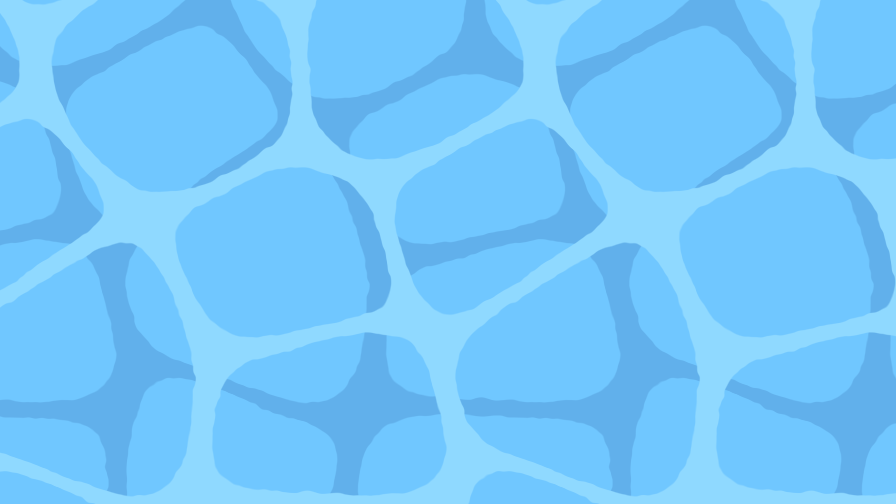
Give the GLSL for this texture, as a Shadertoy shader.

```glsl
#define BODY_COLOR vec3(0.44, 0.78, 1.00)
#define LIGHT_COLOR vec3(0.56, 0.85, 1.00)
#define SHADOW_COLOR vec3(0.38, 0.69, 0.92)
#define CELL_SIZE vec2(0.5, 0.3333)
#define SHADOW_OFFSET vec2(0.345, 0.185)
#define JITTER 0.55
#define SIZE_SPREAD 0.04
#define HALF_WIDTH 0.0155
#define ROUNDING 0.032
#define BEND 0.022
#define ROUGHNESS 0.0028
#define SEED 11.0

vec2 hash22(vec2 p) {
    vec3 q = fract(p.xyx * vec3(0.1031, 0.1030, 0.0973));
    q += dot(q, q.yzx + 33.33);
    return fract((q.xx + q.yz) * q.zy);
}

// Value noise in -1..1 that repeats once per unit of x
vec2 tiledNoise(vec2 p, float frequency) {
    p *= frequency;
    vec2 i = floor(p), f = fract(p);
    f = f * f * (3.0 - 2.0 * f);
    float x0 = mod(i.x, frequency), x1 = mod(i.x + 1.0, frequency);
    vec2 low = mix(hash22(vec2(x0, i.y)), hash22(vec2(x1, i.y)), f.x);
    vec2 high = mix(hash22(vec2(x0, i.y + 1.0)), hash22(vec2(x1, i.y + 1.0)), f.x);
    return 2.0 * mix(low, high, f.y) - 1.0;
}

// Cell centre in xy, size weight in z; rows are staggered
vec3 cellSite(vec2 id) {
    vec2 key = vec2(mod(id.x, 2.0), id.y) + SEED;
    vec2 shift = vec2(0.5 * mod(id.y, 2.0), 0.0) + JITTER * (hash22(key) - 0.5);
    return vec3((id + 0.5 + shift) * CELL_SIZE, SIZE_SPREAD * hash22(key + 17.0).x);
}

float powerDistance(vec2 p, vec3 site) {
    vec2 d = p - site.xy;
    return dot(d, d) - site.z;
}

// Distance to the cell border, with corners rounded by a soft minimum
float borderDistance(vec2 p) {
    vec2 base = floor(p / CELL_SIZE);
    vec3 owner = vec3(0.0);
    float nearest = 1e3;
    for (int y = -2; y <= 2; y++)
    for (int x = -2; x <= 2; x++) {
        vec3 site = cellSite(base + vec2(x, y));
        float d = powerDistance(p, site);
        if (d < nearest) {
            nearest = d;
            owner = site;
        }
    }
    float total = 0.0;
    for (int y = -2; y <= 2; y++)
    for (int x = -2; x <= 2; x++) {
        vec3 site = cellSite(base + vec2(x, y));
        float gap = distance(site.xy, owner.xy);
        if (gap > 0.001) {
            float d = (powerDistance(p, site) - nearest) / (2.0 * gap);
            total += exp(-d / ROUNDING);
        }
    }
    return -ROUNDING * log(total);
}

// Coverage of the bent, rough-edged net of ripples
float rippleNet(vec2 p, float pixel) {
    vec2 bent = p + BEND * tiledNoise(p, 4.0);
    bent += ROUGHNESS * (tiledNoise(p, 36.0) + 0.5 * tiledNoise(p, 80.0));
    float width = HALF_WIDTH * (1.0 + 0.2 * tiledNoise(p + 5.0, 6.0).x);
    return 1.0 - smoothstep(-pixel, pixel, borderDistance(bent) - width);
}

void mainImage(out vec4 fragColor, in vec2 fragCoord) {
    vec2 p = fragCoord / iResolution.y;
    float pixel = 0.75 / iResolution.y;

    // Shadow net below, the same net in light above
    vec3 color = mix(BODY_COLOR, SHADOW_COLOR, rippleNet(p - SHADOW_OFFSET, pixel));
    color = mix(color, LIGHT_COLOR, rippleNet(p, pixel));
    fragColor = vec4(color, 1.0);
}
```
